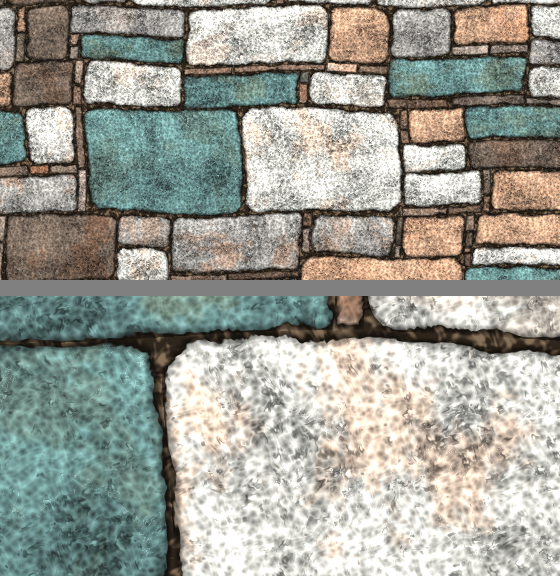
Top, the full canvas; bottom, a detail of the centre.
This texture is drawn by a Shadertoy shader. Its source:

```glsl
// A dry stone wall: uneven bands are cut into blocks of many sizes, some with
// thin slivers wedged beside them. Each block is a rough rounded box whose face
// is mottled by layered sines and grained and pitted by cellular noise.

const vec3 GREY   = vec3(0.70, 0.69, 0.67);
const vec3 PALE   = vec3(0.92, 0.92, 0.89);
const vec3 BROWN  = vec3(0.49, 0.43, 0.38);
const vec3 TEAL   = vec3(0.43, 0.58, 0.57);
const vec3 TAN    = vec3(0.83, 0.67, 0.55);
const vec3 RUST   = vec3(0.52, 0.42, 0.35);
const vec3 MORTAR = vec3(0.15, 0.12, 0.09);
const vec3 GRAVEL = vec3(0.44, 0.37, 0.29);
const vec2 X_AXIS = vec2(1.0, 0.0);
const vec2 Y_AXIS = vec2(0.0, 1.0);

struct Block { vec4 box; float id; bool sliver; };

float hash(float n) { return fract(sin(n * 127.1 + 3.7) * 4375.85); }

vec2 hash2(vec2 p) {
    return fract(sin(vec2(dot(p, vec2(127.1, 311.7)), dot(p, vec2(269.5, 183.3)))) * 4375.85);
}

// Layered, turned and bent sines, about -0.6 to 0.6
float layers(vec2 p, int octaves) {
    float sum = 0.0, amp = 0.5;
    for (int i = 0; i < octaves; i++) {
        p = mat2(1.6, 1.2, -1.2, 1.6) * p + 0.8 * sin(p.yx);
        sum += amp * sin(p.x) * cos(p.y);
        amp *= 0.7;
    }
    return sum;
}

// Distance to the nearest scattered point
float cells(vec2 p) {
    vec2 base = floor(p);
    float nearest = 2.0;
    for (int y = -1; y <= 1; y++)
        for (int x = -1; x <= 1; x++) {
            vec2 c = base + vec2(x, y);
            nearest = min(nearest, length(c + hash2(c) - p));
        }
    return nearest;
}

// Uneven interval around x: low edge, high edge, index
float edge(float k, float seed) { return k + 0.4 * (hash(k + seed) - 0.5); }

vec3 interval(float x, float seed) {
    float k = floor(x);
    if (x < edge(k, seed)) k -= 1.0;
    else if (x >= edge(k + 1.0, seed)) k += 1.0;
    return vec3(edge(k, seed), edge(k + 1.0, seed), k);
}

// Cuts the block along an axis and keeps the part that holds p
void cut(vec2 p, vec2 axis, float at, inout Block b) {
    vec2 middle = mix(b.box.xy, b.box.zw, at);
    float side = step(dot(middle, axis), dot(p, axis));
    b.box.xy = mix(b.box.xy, middle, axis * side);
    b.box.zw = mix(b.box.zw, middle, axis * (1.0 - side));
    b.id = b.id * 2.0 + side;
}

Block findBlock(vec2 p) {
    const vec2 cell = vec2(0.56, 0.37);
    vec3 row = interval((p.y + 0.12) / cell.y, 2.3);
    vec3 col = interval((p.x + 0.2 * row.z) / cell.x, 5.9 + 7.3 * row.z);
    Block b;
    b.box = vec4(col.x * cell.x - 0.2 * row.z, row.x * cell.y - 0.12,
                 col.y * cell.x - 0.2 * row.z, row.y * cell.y - 0.12);
    b.id = 40.0 + row.z * 9.0 + col.z;
    b.sliver = false;

    if (hash(b.id) < 0.86) {
        cut(p, Y_AXIS, mix(0.3, 0.7, hash(b.id + 0.1)), b);
        if (b.box.z - b.box.x > 0.3 && hash(b.id + 0.2) < 0.72)
            cut(p, X_AXIS, mix(0.3, 0.7, hash(b.id + 0.3)), b);
        if (b.box.w - b.box.y > 0.18 && hash(b.id + 0.4) < 0.4)
            cut(p, Y_AXIS, mix(0.35, 0.65, hash(b.id + 0.5)), b);
    }
    // Wedge a sliver along the left or the bottom
    float pick = hash(b.id + 0.6);
    vec2 axis = pick < 0.35 ? X_AXIS : Y_AXIS;
    float span = dot(b.box.zw - b.box.xy, axis);
    if (pick < 0.7 && span > 0.13) {
        cut(p, axis, mix(0.024, 0.038, hash(b.id + 0.7)) / span, b);
        b.sliver = mod(b.id, 2.0) < 0.5;
        if (b.sliver) cut(p, axis.yx, mix(0.3, 0.7, hash(b.id + 0.8)), b);
    }
    return b;
}

// Tapered box with rounded corners
float blockDistance(vec2 q, vec2 halfSize, float id) {
    vec2 lean = sign(vec2(hash(id + 0.15), hash(id + 0.25)) - 0.5);
    vec2 along = clamp(0.5 + 0.5 * lean * q.yx / halfSize.yx, 0.0, 1.0);
    halfSize *= 1.0 - vec2(0.04, 0.12) * hash(id + 0.35) * along;
    float radius = min(0.05, min(halfSize.x, halfSize.y) * mix(0.2, 0.5, hash(id + 0.45)));
    vec2 e = abs(q) - halfSize + radius;
    return length(max(e, 0.0)) + min(max(e.x, e.y), 0.0) - radius;
}

vec3 blockColor(float t) {
    if (t < 0.24) return GREY;
    if (t < 0.45) return TEAL;
    if (t < 0.73) return PALE;
    if (t < 0.77) return GREY;
    return t < 0.87 ? BROWN : TAN;
}

vec3 stoneFace(vec2 uv, vec3 base, float id) {
    float cloud = layers(uv * 9.0, 6);
    float grit = layers(uv * 80.0, 3);
    float grain = cells(uv * 105.0) - 0.45;
    float stain = smoothstep(0.0, 0.6, layers(uv * 6.0 + 4.0, 6));
    float pits = 1.0 - smoothstep(0.05, 0.5, cells(uv * 48.0 + 0.9 * vec2(grit, cloud)));
    float vein = abs(sin(uv.x * 7.0 + uv.y * 11.0 + 2.5 * cloud));
    vec3 color = base * (1.0 + 0.25 * cloud + 0.27 * grit + 0.5 * grain);
    color *= mix(vec3(1.0), vec3(1.02, 0.89, 0.81), stain * hash(id + 0.55));
    color *= 1.0 - 0.45 * pits * smoothstep(-0.1, 0.5, grit - cloud);
    return color + 0.13 * (1.0 - smoothstep(0.0, 0.06, vein)) * step(0.6, hash(id + 0.65));
}

void mainImage(out vec4 fragColor, in vec2 fragCoord) {
    float pixel = 1.0 / iResolution.y;
    vec2 p = fragCoord * pixel;
    vec2 bent = p + 0.008 * sin(p.yx * vec2(11.0, 8.0) + vec2(1.0, 2.5));
    Block b = findBlock(bent);

    // Outline with a chipped edge, kept inside its cell
    vec2 cellHalf = 0.5 * (b.box.zw - b.box.xy);
    vec2 halfSize = cellHalf - (b.sliver ? 0.002 : 0.004);
    vec2 q = bent - 0.5 * (b.box.xy + b.box.zw);
    float d = blockDistance(q, halfSize, b.id) + 0.009 * layers(p * 12.0 + b.id, 5);
    vec2 inset = abs(q) - cellHalf + 0.002;
    d = max(d, max(inset.x, inset.y));

    // Face, rounded off towards a dark rim and lit from above
    vec3 base = blockColor(fract(b.id * 0.618));
    if (b.sliver) base = mix(RUST, base, 0.5 * hash(b.id + 0.75)) * mix(0.75, 1.2, hash(b.id + 0.85));
    vec2 uv = p + 9.0 * vec2(hash(b.id + 0.95), hash(b.id + 1.05));
    vec3 stone = stoneFace(uv, base, b.id);
    stone *= mix(0.6, 1.0, smoothstep(0.0, b.sliver ? 0.006 : 0.010, -d));
    stone *= 1.0 + 0.07 * clamp(q.y / halfSize.y, -1.0, 1.0);

    // Gritty mortar, shaded beside the stones
    vec3 mortar = mix(MORTAR, GRAVEL, smoothstep(-0.2, 0.6, layers(p * 60.0, 3)));
    mortar *= mix(0.5, 1.2, smoothstep(0.0, 0.011, d));

    vec3 color = mix(mortar, stone, smoothstep(pixel, -pixel, d));
    fragColor = vec4(clamp(color, 0.0, 1.0), 1.0);
}
```
